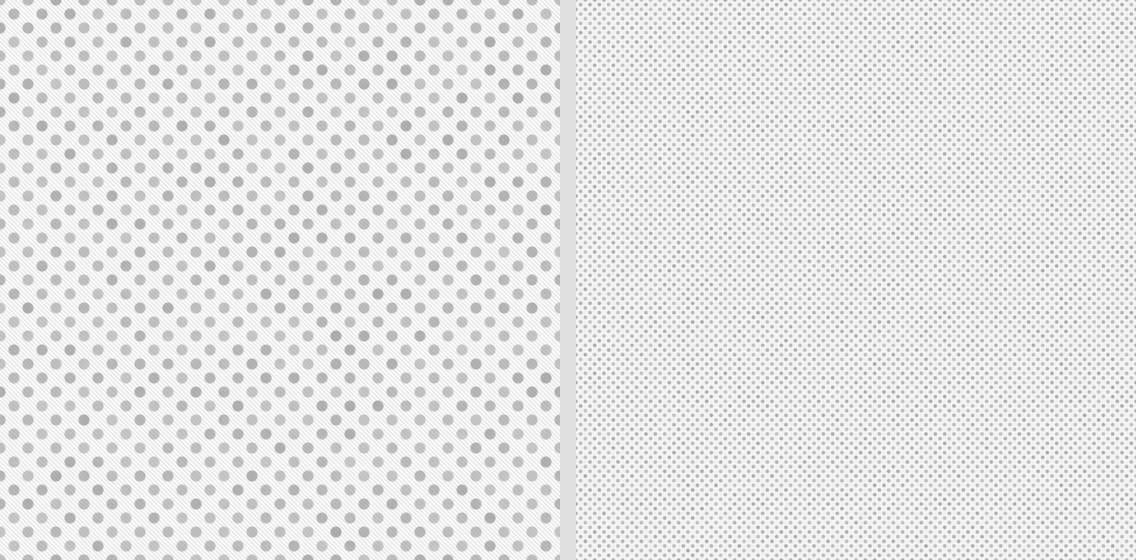
Left, the tile; right, the same tile 3 across and 3 down.
Give the GLSL for this pattern, as a WebGL 2 fragment shader.

```glsl
#version 300 es
precision highp float;
// Staggered grey polka dots of uneven shade over fine pale diagonal stripes.

uniform vec2 u_resolution;
out vec4 outColor;

float hash(vec2 p) {
  vec3 q = fract(vec3(p.xyx) * vec3(0.1031, 0.1030, 0.0973));
  q += dot(q, q.yzx + 33.33);
  return fract((q.x + q.y) * q.z);
}

// Value noise that wraps after the given whole number of cells.
float wrappedNoise(vec2 uv, float cells) {
  vec2 p = uv * cells;
  vec2 i = floor(p);
  vec2 f = p - i;
  f = f * f * (3.0 - 2.0 * f);
  float bottom = mix(hash(mod(i, cells)), hash(mod(i + vec2(1, 0), cells)), f.x);
  float top = mix(hash(mod(i + vec2(0, 1), cells)), hash(mod(i + 1.0, cells)), f.x);
  return mix(bottom, top, f.y);
}

void main() {
  vec2 uv = gl_FragCoord.xy / u_resolution;
  float pixel = 1.0 / min(u_resolution.x, u_resolution.y);

  // Fine stripes falling to the right, slightly uneven in strength.
  float stripe = smoothstep(-0.75, 0.6, cos(6.2831853 * 128.0 * (uv.x + uv.y)));
  float wear = wrappedNoise(uv, 64.0) - 0.5;
  float ground = mix(0.913 + 0.012 * wear, 0.987, stripe);

  // Nearest dot: 20 across and 20 down, with a second set in the gaps.
  vec2 p = uv * 40.0;
  vec2 diagonal = floor(0.5 * vec2(p.x + p.y, p.x - p.y) + 0.5);
  vec2 center = vec2(diagonal.x + diagonal.y, diagonal.x - diagonal.y);
  float edge = length(p - center) - 0.395;
  float dotMask = 1.0 - smoothstep(-0.75, 0.75, edge / (40.0 * pixel));

  // Each dot has its own shade; the stripes show faintly through it.
  float depth = hash(mod(center, 40.0) + 7.0);
  float dotShade = 0.765 - 0.085 * depth * depth + 0.035 * (stripe - 0.5) + 0.03 * wear;

  outColor = vec4(vec3(mix(ground, dotShade, dotMask)), 1.0);
}
```
